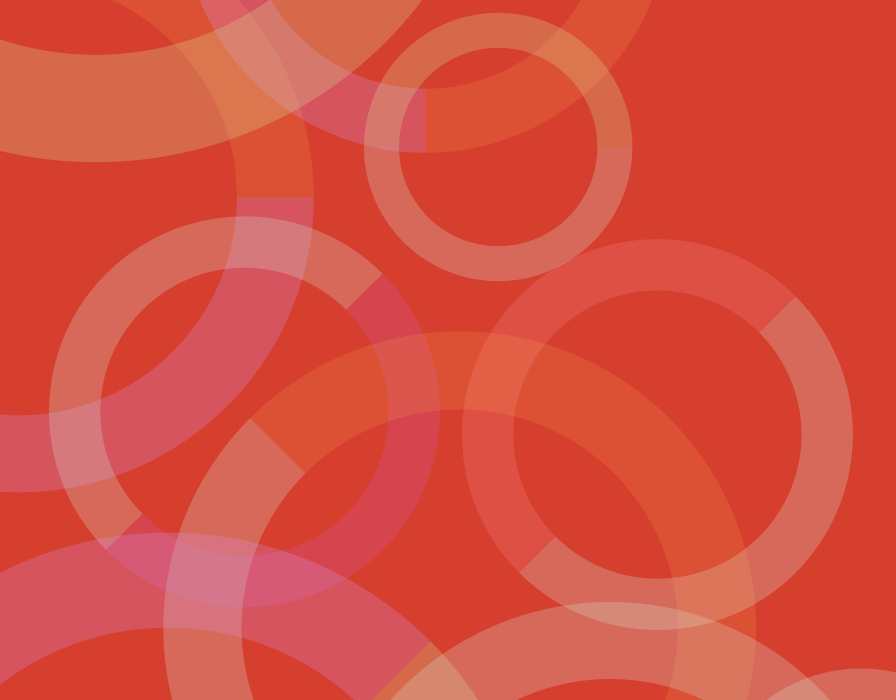
A Shadertoy shader for this background:

```glsl
// Translucent two-tone rings overlapping on a flat red ground.

// Tints: rgb plus opacity
const vec4 DUSKY   = vec4(0.84, 0.83, 0.77, 0.29);
const vec4 TAN     = vec4(0.84, 0.83, 0.56, 0.29);
const vec4 PINK    = vec4(0.84, 0.54, 0.83, 0.29);
const vec4 ORANGE  = vec4(1.00, 0.72, 0.32, 0.15);
const vec4 CORAL   = vec4(1.00, 0.60, 0.61, 0.20);
const vec4 CRIMSON = vec4(0.83, 0.39, 0.80, 0.20);

// Directions that divide a ring into two halves
const vec2 UP = vec2(0.0, 1.0);
const vec2 LEFT = vec2(-1.0, 0.0);
const vec2 UP_LEFT = vec2(-0.7071, 0.7071);
const vec2 UP_RIGHT = vec2(0.7071, 0.7071);

// Antialiased step: 1 where the signed distance is positive
float cover(float dist, float pixel) {
    return clamp(dist / pixel + 0.5, 0.0, 1.0);
}

// Lays a ring over the colour; the front tint fills the half facing dir
void ring(inout vec3 color, vec2 p, float pixel, vec2 center, float inner, float outer,
          vec2 dir, vec4 front, vec4 back) {
    vec2 q = p - center;
    float r = length(q);
    float band = cover(outer - r, pixel) * cover(r - inner, pixel);
    vec4 tint = mix(back, front, cover(dot(q, dir), pixel));
    color = mix(color, tint.rgb, tint.a * band);
}

void mainImage(out vec4 fragColor, in vec2 fragCoord) {
    // The canvas is six units high
    float pixel = 6.0 / iResolution.y;
    vec2 p = fragCoord * pixel;
    vec3 color = vec3(0.84, 0.242, 0.182);

    // Upper rings
    ring(color, p, pixel, vec2(0.16, 4.31), 1.87, 2.53, UP, ORANGE, PINK);
    ring(color, p, pixel, vec2(3.65, 6.78), 1.54, 2.09, LEFT, PINK, ORANGE);
    ring(color, p, pixel, vec2(0.82, 8.125), 2.595, 3.515, UP, TAN, TAN);
    ring(color, p, pixel, vec2(4.27, 4.74), 0.85, 1.15, UP, TAN, DUSKY);

    // Middle rings
    ring(color, p, pixel, vec2(2.095, 2.47), 1.235, 1.675, UP_LEFT, DUSKY, CRIMSON);
    ring(color, p, pixel, vec2(5.635, 2.275), 1.235, 1.675, UP_LEFT, CORAL, DUSKY);
    ring(color, p, pixel, vec2(3.94, 0.62), 1.87, 2.54, UP_RIGHT, ORANGE, DUSKY);

    // Lower rings, cut off by the bottom edge
    ring(color, p, pixel, vec2(1.44, -1.745), 2.365, 3.18, UP_LEFT, PINK, TAN);
    ring(color, p, pixel, vec2(5.23, -1.69), 1.87, 2.53, UP, DUSKY, DUSKY);
    ring(color, p, pixel, vec2(7.38, -1.08), 1.0, 1.35, UP, DUSKY, DUSKY);

    fragColor = vec4(color, 1.0);
}
```
